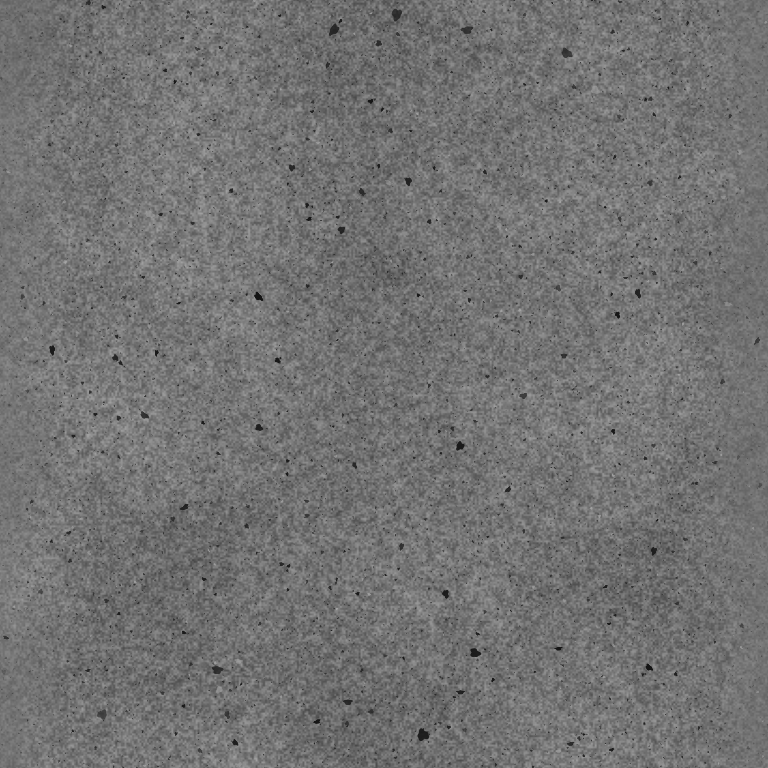
Reproduce this texture procedurally as a three.js fragment shader.

```glsl
varying vec2 vUv;

#define BASE_GRAY 0.449
#define PORE_GRAY 0.08
#define CHIP_GRAY 0.68
#define GRAIN_CONTRAST 0.34
#define STAIN_CONTRAST 0.15
#define EDGE_SOFTNESS 0.0009
#define CALM_BORDER 0.11

vec3 hash3(vec2 p) {
  vec3 q = fract(p.xyx * vec3(0.1031, 0.1030, 0.0973));
  q += dot(q, q.yxz + 33.33);
  return fract((q.xxy + q.yzz) * q.zyx);
}

float valueNoise(vec2 p) {
  vec2 cell = floor(p);
  vec2 f = fract(p);
  f = f * f * (3.0 - 2.0 * f);
  float low = mix(hash3(cell).x, hash3(cell + vec2(1.0, 0.0)).x, f.x);
  float high = mix(hash3(cell + vec2(0.0, 1.0)).x, hash3(cell + 1.0).x, f.x);
  return mix(low, high, f.y);
}

// Layered noise centred on zero
float stains(vec2 p) {
  float sum = 0.0;
  float weight = 0.5;
  for (int i = 0; i < 5; i++) {
    sum += weight * (valueNoise(p) - 0.5);
    p = mat2(1.6, 1.2, -1.2, 1.6) * p + 17.3;
    weight *= 0.62;
  }
  return sum;
}

float grain(vec2 uv) {
  return 0.52 * valueNoise(uv * 410.0)
       + 0.30 * valueNoise(uv * 210.0 + 31.0)
       + 0.18 * valueNoise(uv * 95.0 + 67.0) - 0.5;
}

// Coverage of irregular specks scattered one per cell at most
float specks(vec2 uv, float cells, float share, float radius, float seed) {
  vec2 p = uv * cells;
  vec2 home = floor(p);
  float coverage = 0.0;
  for (int y = -1; y <= 1; y++) {
    for (int x = -1; x <= 1; x++) {
      vec2 cell = home + vec2(float(x), float(y));
      vec3 place = hash3(cell + seed);
      vec3 form = hash3(cell + seed + 53.7);
      vec2 d = (p - cell - place.xy) / cells;
      float turn = 6.2832 * form.x;
      d = mat2(cos(turn), sin(turn), -sin(turn), cos(turn)) * d;
      d.y *= 1.0 + form.y;
      float angle = atan(d.y, d.x + 0.000001);
      float outline = 1.0 + 0.16 * sin(3.0 * angle + turn) + 0.1 * sin(5.0 * angle - 2.0 * turn);
      float size = radius * outline * mix(0.45, 1.0, form.z * form.z);
      float body = 1.0 - smoothstep(size - EDGE_SOFTNESS, size + EDGE_SOFTNESS, length(d));
      float tone = mix(0.55, 1.0, fract(7.0 * (form.y + form.z)));
      coverage = max(coverage, body * tone * step(place.z, share));
    }
  }
  return coverage;
}

void main() {
  vec2 uv = vUv;
  float stain = stains(uv * 4.0 + 9.0);

  // Smoother, paler strips along the left and right sides
  float border = min(uv.x, 1.0 - uv.x) + 0.12 * stain;
  float rough = smoothstep(0.0, CALM_BORDER, border);

  // Cement matrix
  float gray = BASE_GRAY + STAIN_CONTRAST * stain * mix(0.6, 1.0, rough);
  gray += GRAIN_CONTRAST * grain(uv) * mix(0.5, 1.0, rough);

  // Pale mineral chips, the large ones faint
  float chips = max(0.75 * specks(uv, 85.0, 0.035, 0.0024, 211.0),
                    0.5 * specks(uv, 24.0, 0.05, 0.0062, 307.0));
  gray = mix(gray, CHIP_GRAY, chips);

  // Pores from fine to coarse
  float fine = specks(uv, 150.0, 0.2, 0.0016, 101.0) * mix(0.35, 0.75, rough);
  float medium = specks(uv, 62.0, 0.12, 0.0032, 149.0) * mix(0.4, 0.95, rough);
  float coarse = specks(uv, 23.0, 0.09, 0.0078, 401.0) * mix(0.6, 1.0, rough);
  gray = mix(gray, PORE_GRAY, max(fine, max(medium, coarse)));

  gl_FragColor = vec4(vec3(gray), 1.0);
}
```
